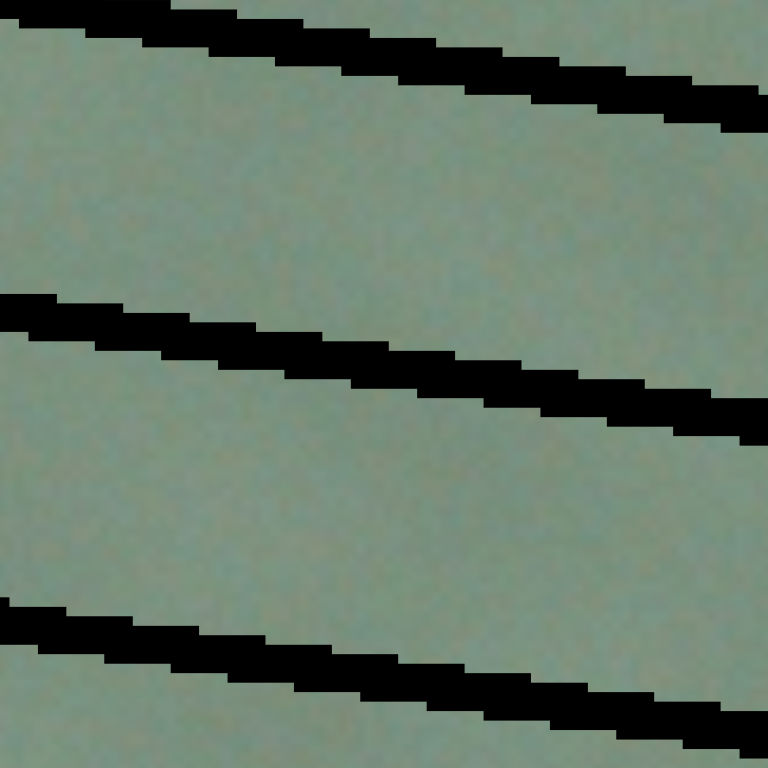
Give the GLSL for this pattern, as a WebGL 2 fragment shader.

```glsl
#version 300 es
precision highp float;
// Three black slanted bars descend in stair steps over a grainy sage ground.
// Bar edges are rounded lines on a coarse cell grid, with smoothed corners;
// the ground mixes soft cell grain with layered sines.

uniform vec2 u_resolution;
out vec4 outColor;

const float CELLS = 81.0;        // coarse cells across the canvas
const int BARS = 3;
const float PITCH = 33.0;        // cells between bars
const float TOP_RUN = 6.87;      // mean tread length of upper edges
const float BOTTOM_RUN = 6.77;   // mean tread length of lower edges
const vec3 TOP_PHASE = vec3(2.9, 0.9, -0.1);
const vec3 BOTTOM_PHASE = vec3(5.4, 4.1, 3.3);
const vec3 SAGE = vec3(0.482, 0.567, 0.494);
const vec3 BLACK = vec3(0.0);

float hash(vec2 p) {
  vec3 q = fract(vec3(p.xyx) * 0.1031);
  q += dot(q, q.yzx + 33.33);
  return fract((q.x + q.y) * q.z);
}

// Smoothly interpolated cell values in 0..1.
float cellNoise(vec2 p) {
  vec2 cell = floor(p);
  vec2 f = smoothstep(0.0, 1.0, p - cell);
  float low = mix(hash(cell), hash(cell + vec2(1.0, 0.0)), f.x);
  float high = mix(hash(cell + vec2(0.0, 1.0)), hash(cell + 1.0), f.x);
  return mix(low, high, f.y);
}

// Depth of a stair edge at one column.
float stair(float column, float run, float phase) {
  return floor((column + phase) / run);
}

// Coverage of all bars in one column, with depth measured downward.
float barsInColumn(float column, float depth, float blur) {
  float coverage = 0.0;
  for (int i = 0; i < BARS; i++) {
    float base = PITCH * float(i);
    float top = base - 2.0 + stair(column, TOP_RUN, TOP_PHASE[i]);
    float bottom = base + 2.0 + stair(column, BOTTOM_RUN, BOTTOM_PHASE[i]);
    float inside = min(depth - top, bottom - depth);
    coverage = max(coverage, smoothstep(-blur, blur, inside));
  }
  return coverage;
}

// Blend neighbouring columns to smooth the vertical risers.
float steppedBars(vec2 p, float blur) {
  float border = floor(p.x + 0.5);
  float side = smoothstep(-blur, blur, p.x - border);
  return mix(barsInColumn(border - 1.0, p.y, blur),
             barsInColumn(border, p.y, blur), side);
}

// Fine brightness grain, red-green tint and broad uneven patches.
vec3 ground(vec2 p) {
  float grain = cellNoise(p) - 0.5;
  float tint = cellNoise(p * 0.6 + 41.0) - 0.5;
  float cool = cellNoise(p * 0.5 + 87.0) - 0.5;
  float patches = sin(p.x * 0.13 + 1.7 * sin(p.y * 0.09))
                + sin(p.y * 0.17 - p.x * 0.07);
  return SAGE + 0.022 * grain + 0.005 * patches
       + tint * vec3(0.045, -0.015, -0.01)
       + cool * vec3(-0.01, 0.0, 0.04);
}

void main() {
  vec2 uv = gl_FragCoord.xy / u_resolution;
  vec2 p = vec2(uv.x, 1.0 - uv.y) * CELLS;
  float blur = 0.6 * CELLS / min(u_resolution.x, u_resolution.y);
  vec3 color = mix(ground(p), BLACK, steppedBars(p, blur));
  outColor = vec4(color, 1.0);
}
```
